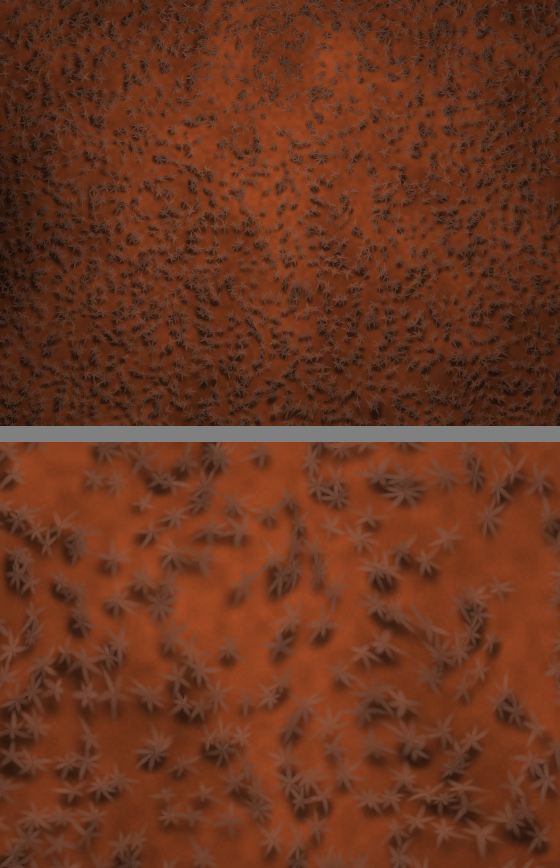
Top, the full canvas; bottom, a detail of the centre.
Give the GLSL for this texture, as a Shadertoy shader.

```glsl
vec3 hash(vec2 p) {
    vec3 q = fract(p.xyx * vec3(0.1031, 0.1030, 0.0973));
    q += dot(q, q.yxz + 33.33);
    return fract((q.xxy + q.yzz) * q.zyx);
}

float noise(vec2 p) {
    vec2 cell = floor(p), f = fract(p);
    f = f * f * (3.0 - 2.0 * f);
    return mix(mix(hash(cell).x, hash(cell + vec2(1, 0)).x, f.x),
               mix(hash(cell + vec2(0, 1)).x, hash(cell + vec2(1, 1)).x, f.x), f.y);
}

float fbm(vec2 p) {
    float sum = 0.0, amplitude = 0.5;
    for (int i = 0; i < 4; i++) {
        sum += amplitude * noise(p);
        p = mat2(1.6, 1.2, -1.2, 1.6) * p + 7.3;
        amplitude *= 0.5;
    }
    return sum;
}

// Tuft of tapering, slightly bent hairs radiating from one point
float starHair(vec2 d, vec2 id) {
    vec3 rnd = hash(id + 41.7);
    float r = length(d);
    float arms = 5.0 + floor(rnd.x * 4.0);
    float turn = atan(d.y, d.x + 1e-5) / 6.28319 + 0.5;
    float sector = fract(turn + rnd.y + (rnd.z - 0.5) * 0.12 * r) * arms;
    vec3 arm = hash(id * 3.0 + floor(sector) * 17.0 + 5.0);
    float angle = (fract(sector) - 0.5 + (arm.x - 0.5) * 0.45) * 6.28319 / arms;
    float reach = mix(0.4, 1.05, arm.y);
    float side = abs(r * sin(angle));
    float width = mix(0.10, 0.03, clamp(r / reach, 0.0, 1.0));
    float hair = smoothstep(width + 0.09, width - 0.05, side);
    return hair * smoothstep(reach, reach * 0.45, r) * mix(0.6, 1.0, arm.z);
}

void mainImage(out vec4 fragColor, in vec2 fragCoord) {
    vec2 uv = fragCoord / iResolution.y;
    vec2 fromLight = uv - vec2(0.68, 0.72);

    // Scattered tufts and the soft shadows they cast away from the light
    vec2 p = uv * 45.0 + 1.2 * vec2(noise(uv * 14.0), noise(uv * 14.0 + 50.0));
    vec2 shadowShift = 0.45 * fromLight / (length(fromLight) + 0.2) + vec2(0.0, -0.15);
    float hairs = 0.0, shade = 0.0;
    for (int y = -1; y <= 1; y++)
    for (int x = -1; x <= 1; x++) {
        vec2 id = floor(p) + vec2(x, y);
        vec3 rnd = hash(id);
        float bare = 0.12 + 0.25 * exp(-6.0 * dot(fromLight, fromLight));
        float present = step(bare, rnd.z);
        vec2 d = p - id - 0.1 - 0.8 * rnd.xy;
        vec2 s = d - shadowShift;
        hairs = max(hairs, present * starHair(d, id));
        shade += present * exp(-4.5 * dot(s, s)) * mix(0.5, 1.0, rnd.x);
    }

    // Broad illumination: warm centre, dim edges, dark patch at the left
    vec2 q = (uv - vec2(0.64, 0.58)) / vec2(0.95, 0.9);
    float light = 0.42 + 0.66 * exp(-1.5 * dot(q, q));
    vec2 dark = (uv - vec2(-0.02, 0.46)) / vec2(0.16, 0.24);
    light *= 1.0 - 0.42 * exp(-dot(dark, dark));
    float mottle = fbm(uv * 9.0);
    float glow = exp(-9.0 * dot(fromLight, fromLight));

    // Rusty skin, then shadow, then dusty hairs
    vec3 skin = mix(vec3(0.40, 0.18, 0.085), vec3(0.51, 0.23, 0.11), mottle);
    skin *= 0.85 + 0.4 * mottle + 0.1 * glow;
    skin *= 0.92 + 0.16 * noise(uv * 90.0);
    skin *= mix(vec3(1.0), vec3(0.46, 0.50, 0.56), smoothstep(0.15, 1.1, shade));
    vec3 dust = vec3(0.48, 0.32, 0.255) * (0.85 + 0.3 * noise(uv * 60.0));
    float hairLight = mix(light, 0.85, 0.25);
    vec3 color = mix(skin * light, dust * hairLight, 0.72 * hairs);
    color += 0.012 * (hash(floor(uv * 390.0)).x - 0.5);
    fragColor = vec4(color, 1.0);
}
```
